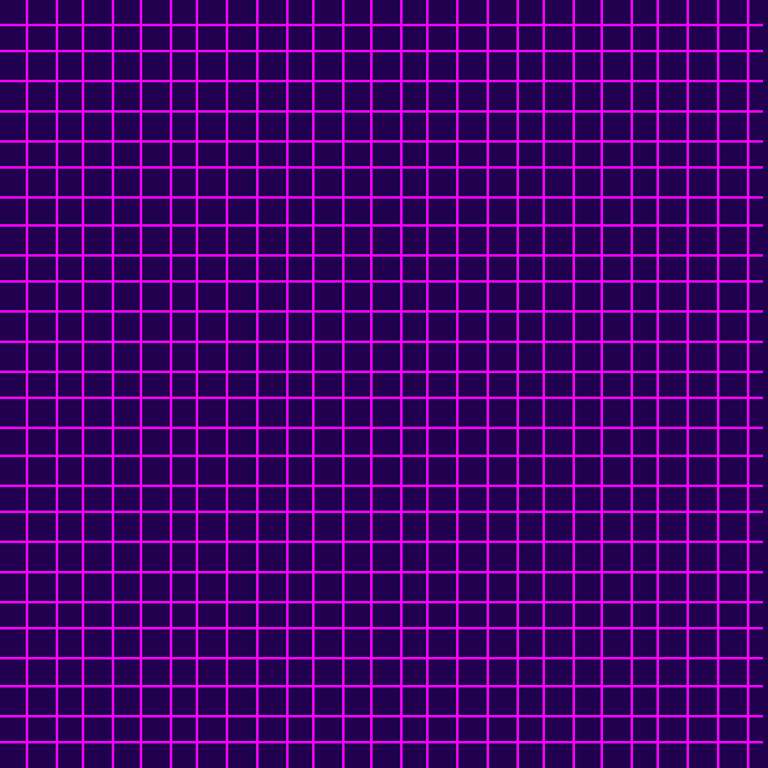
This pattern is drawn by a WebGL 1 fragment shader. Its source:

```glsl
precision highp float;
// Neon magenta grid of 26 by 26 thin, unevenly spaced lines on deep indigo.

uniform vec2 u_resolution;

const float PI = 3.14159265;
const float PITCH = 0.0375;             // mean line spacing
const vec2 FIRST_LINE = vec2(0.0351, 0.1451);
const float LINE_HALF_WIDTH = 0.00166;
const float SHADE_HALF_WIDTH = 0.0037;
const float ROW_END = 0.9935;           // rows stop short of the right edge

const vec3 INDIGO = vec3(0.13, 0.0, 0.31);
const vec3 SHADE = vec3(0.07, 0.0, 0.27);
const vec3 MAGENTA = vec3(0.99, 0.0, 0.99);

// Spacing irregularity in pitches: layered sines that repeat every 8 lines
float lineShift(float index) {
  float a = (mod(index, 8.0) - 3.5) * PI / 4.0;
  return -0.0278 - 0.0272 * sin(a) + 0.0393 * sin(2.0 * a)
       - 0.0113 * sin(3.0 * a) - 0.0208 * sin(4.0 * a);
}

// Distance along one axis to the nearest line, in canvas units
float lineDistance(float position, float firstLine) {
  float t = (position - firstLine) / PITCH;
  float index = floor(t + 0.5);
  return abs(t - index - lineShift(index)) * PITCH;
}

// Antialiased coverage of a band around distance zero
float band(float dist, float halfWidth, float pixel) {
  return clamp((halfWidth - dist) / pixel + 0.5, 0.0, 1.0);
}

// Union of columns and rows, with the rows clipped on the right
float gridMask(vec2 dist, float halfWidth, vec2 pixel, float rowClip) {
  float columns = band(dist.x, halfWidth, pixel.x);
  float rows = band(dist.y, halfWidth, pixel.y) * rowClip;
  return max(columns, rows);
}

void main() {
  vec2 pixel = 1.0 / u_resolution;
  vec2 p = gl_FragCoord.xy * pixel;
  p.y = 1.0 - p.y;                      // rows are counted from the top

  vec2 dist = vec2(lineDistance(p.x, FIRST_LINE.x),
                   lineDistance(p.y, FIRST_LINE.y));
  float rowClip = band(p.x, ROW_END, pixel.x);

  // Dark fringe beside the lines, then the lines themselves
  vec3 color = mix(INDIGO, SHADE, gridMask(dist, SHADE_HALF_WIDTH, pixel, rowClip));
  color = mix(color, MAGENTA, gridMask(dist, LINE_HALF_WIDTH, pixel, rowClip));
  gl_FragColor = vec4(color, 1.0);
}
```
